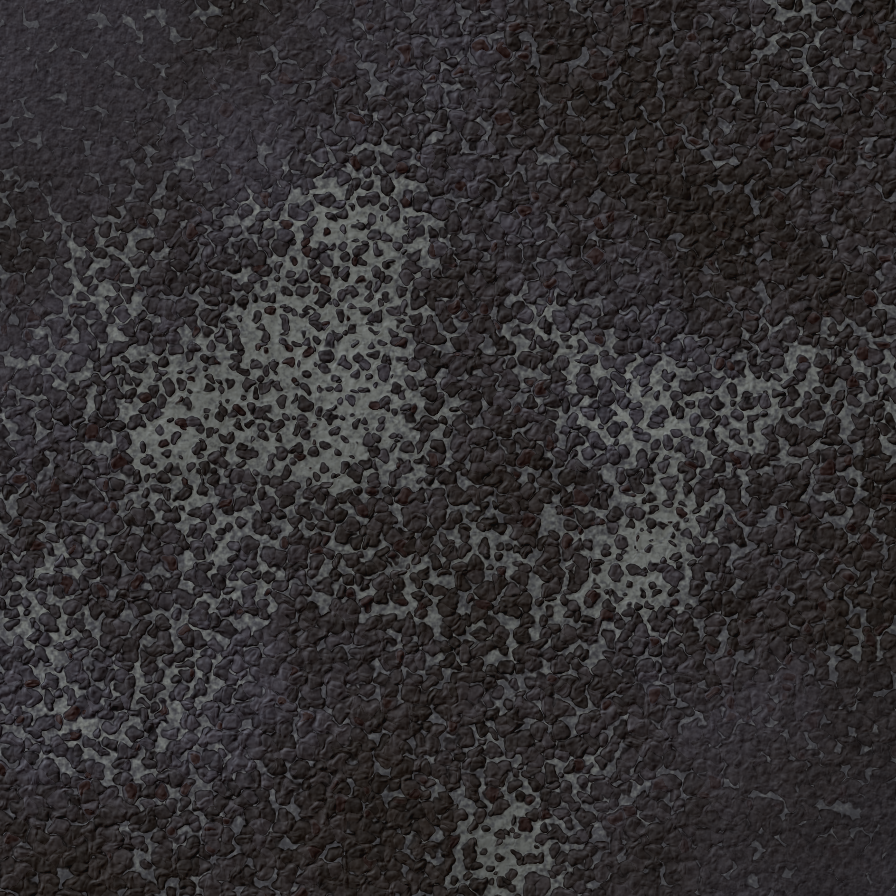
Write a Shadertoy shader that draws this texture.

```glsl
// Dark weathered stone: rough umber grains with a worn, pale grey film between them.

const vec3 UMBER = vec3(0.165, 0.143, 0.132);
const vec3 SLATE = vec3(0.188, 0.178, 0.197);
const vec3 RUST = vec3(0.135, 0.085, 0.075);
const vec3 FILM_DIM = vec3(0.27, 0.27, 0.285);
const vec3 FILM_PALE = vec3(0.38, 0.39, 0.38);
const vec3 GLINT = vec3(0.92, 1.0, 1.08);
const vec2 LIGHT_DIR = vec2(-0.6, 0.8);

vec2 hash2(vec2 p) {
    vec3 q = fract(p.xyx * vec3(0.1031, 0.1030, 0.0973));
    q += dot(q, q.yzx + 33.33);
    return fract((q.xx + q.yz) * q.zy);
}

float valueNoise(vec2 p) {
    vec2 cell = floor(p);
    vec2 f = fract(p);
    f = f * f * (3.0 - 2.0 * f);
    float low = mix(hash2(cell).x, hash2(cell + vec2(1, 0)).x, f.x);
    float high = mix(hash2(cell + vec2(0, 1)).x, hash2(cell + vec2(1, 1)).x, f.x);
    return mix(low, high, f.y);
}

float layeredNoise(vec2 p, int layers) {
    float sum = 0.0, weight = 0.5, total = 0.0;
    for (int i = 0; i < layers; i++) {
        sum += weight * valueNoise(p);
        total += weight;
        weight *= 0.55;
        p = mat2(1.6, 1.2, -1.2, 1.6) * p + 17.3;
    }
    return sum / total;
}

// Cellular noise of unequal discs: x = distance to the nearest rim, y = grain id.
vec2 grains(vec2 p, float minRadius, float maxRadius) {
    vec2 cell = floor(p);
    vec2 nearest = vec2(9.0, 0.0);
    for (int y = -1; y <= 1; y++) {
        for (int x = -1; x <= 1; x++) {
            vec2 c = cell + vec2(x, y);
            float id = hash2(c + 71.0).y;
            float rim = length(c + hash2(c) - p) - mix(minRadius, maxRadius, id);
            if (rim < nearest.x) nearest = vec2(rim, hash2(c + 29.0).x);
        }
    }
    return nearest;
}

vec2 ragged(vec2 uv) {
    vec2 offset = vec2(valueNoise(uv * 95.0), valueNoise(uv * 95.0 + 43.0));
    return uv + 0.009 * (offset - 0.5);
}

float dome(float rim) {
    return smoothstep(0.25, -0.3, rim);
}

float surfaceHeight(vec2 uv, float smoothness) {
    vec2 p = ragged(uv);
    float coarse = dome(grains(p * 72.0, 0.2, 0.55).x);
    float fine = dome(grains(p * 125.0 + 9.0, 0.15, 0.5).x);
    float rough = 0.45 * coarse + 0.3 * fine + 0.9 * layeredNoise(uv * 75.0, 3);
    float worn = 0.12 * fine + 0.6 * layeredNoise(uv * 130.0, 3);
    return mix(rough, worn, smoothness);
}

// Share of the surface where the film survives, strongest around the middle.
float filmCover(vec2 uv, float smoothness) {
    vec2 q = (uv - vec2(0.52, 0.5)) / vec2(0.42, 0.46);
    float middle = exp(-dot(q, q));
    float patches = layeredNoise(uv * 6.0 + 3.7, 4) - 0.5;
    return clamp(0.12 + 0.65 * middle + 2.0 * patches - 0.35 * smoothness, 0.0, 1.0);
}

void mainImage(out vec4 fragColor, in vec2 fragCoord) {
    vec2 uv = fragCoord / min(iResolution.x, iResolution.y);
    float clouds = layeredNoise(uv * 4.0, 4);
    float speckle = layeredNoise(uv * 240.0, 2) - 0.5;

    // Two opposite corners are worn smooth.
    float smoothness = smoothstep(0.45, 0.85, abs(uv.x - uv.y) + 0.5 * (clouds - 0.5));

    // Grain body colours
    vec2 grain = grains(ragged(uv) * 72.0, 0.2, 0.55);
    float tint = clamp(0.5 + 2.5 * (clouds - 0.5) + 0.5 * (grain.y - 0.5), 0.0, 1.0);
    vec3 color = mix(UMBER, SLATE, tint) * mix(0.82, 1.18, grain.y);
    color = mix(color, RUST, 0.8 * step(0.94, grain.y) * smoothstep(0.06, -0.06, grain.x));
    color = mix(color, SLATE * 1.08, 0.85 * smoothness);

    // Pale film in the gaps, bordered by dark rims
    float cover = filmCover(uv, smoothness);
    float edge = grain.x + 0.3 * (layeredNoise(uv * 150.0, 2) - 0.5) - mix(0.36, -0.06, cover);
    float film = smoothstep(-0.05, 0.07, edge);
    float filmTone = clamp(0.5 + 1.6 * speckle + 1.2 * (cover - 0.5), 0.0, 1.0);
    color = mix(color, mix(FILM_DIM, FILM_PALE, filmTone), film);
    float rimLine = exp(-pow((edge + 0.07) / 0.07, 2.0));
    color *= 1.0 - 0.38 * rimLine * (1.0 - 0.7 * smoothness);

    // Slanting light over the relief
    float relief = surfaceHeight(uv, smoothness)
                 - surfaceHeight(uv + 0.0017 * LIGHT_DIR, smoothness);
    relief = clamp(relief, -0.4, 0.5) * mix(1.0, 0.6, film);
    color += 0.36 * relief * GLINT;

    // Fine mineral speckle and broad shading
    color += 0.09 * speckle;
    color *= 1.0 + 0.5 * (clouds - 0.5);
    fragColor = vec4(clamp(color, 0.03, 1.0), 1.0);
}
```
